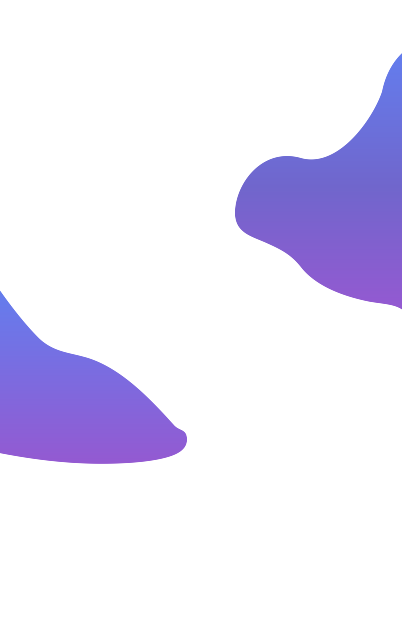
A WebGL 1 fragment shader for this background:

```glsl
precision highp float;
// Two blue-to-violet fluid blobs enter a white page from the right and left.
// Each blob lies between an upper and a lower chain of cubic Bezier curves;
// every curve advances in x, so bisection finds its height at a pixel.

uniform vec2 u_resolution;

vec2 bezier(vec2 a, vec2 b, vec2 c, vec2 d, float t) {
  float s = 1.0 - t;
  return s * s * s * a + 3.0 * s * t * (s * b + t * c) + t * t * t * d;
}

// Where the curve spans p.x, sets depth to the approximate distance below it.
void addCurve(vec2 p, vec2 a, vec2 b, vec2 c, vec2 d, inout float depth) {
  if (p.x < a.x || p.x >= d.x) return;
  float lo = 0.0, hi = 1.0;
  for (int i = 0; i < 16; i++) {
    float mid = 0.5 * (lo + hi);
    if (bezier(a, b, c, d, mid).x < p.x) lo = mid;
    else hi = mid;
  }
  float t = 0.5 * (lo + hi), s = 1.0 - t;
  vec2 tangent = s * s * (b - a) + 2.0 * s * t * (c - b) + t * t * (d - c);
  depth = (p.y - bezier(a, b, c, d, t).y) * tangent.x / max(length(tangent), 0.001);
}

// Signed distances, positive inside.
float rightBlob(vec2 p) {
  float upper = -1000.0, lower = 1000.0;
  addCurve(p, vec2(283, 256), vec2(283, 222), vec2(315, 177), vec2(362, 190), upper);
  addCurve(p, vec2(362, 190), vec2(407, 203), vec2(449, 143), vec2(460, 110), upper);
  addCurve(p, vec2(460, 110), vec2(464, 90), vec2(473, 74), vec2(485, 63), upper);

  addCurve(p, vec2(283, 256), vec2(283, 280), vec2(302, 284), vec2(320, 292), lower);
  addCurve(p, vec2(320, 292), vec2(338, 300), vec2(350, 306), vec2(362, 321), lower);
  addCurve(p, vec2(362, 321), vec2(379, 343), vec2(410, 356), vec2(445, 363), lower);
  addCurve(p, vec2(445, 363), vec2(463, 366), vec2(475, 366), vec2(485, 373), lower);
  return min(upper, -lower);
}

float leftBlob(vec2 p) {
  float upper = -1000.0, lower = 1000.0;
  addCurve(p, vec2(-1, 348), vec2(15, 371), vec2(32, 392), vec2(47, 407), upper);
  addCurve(p, vec2(47, 407), vec2(64, 423), vec2(82, 424), vec2(100, 429), upper);
  addCurve(p, vec2(100, 429), vec2(144, 440), vec2(182, 481), vec2(210, 512), upper);
  addCurve(p, vec2(210, 512), vec2(217, 519), vec2(225, 516), vec2(225, 529), upper);

  addCurve(p, vec2(-1, 545), vec2(40, 553), vec2(81, 558), vec2(122, 558), lower);
  addCurve(p, vec2(122, 558), vec2(157, 558), vec2(187, 555), vec2(205, 549), lower);
  addCurve(p, vec2(205, 549), vec2(217, 545), vec2(225, 539), vec2(225, 529), lower);
  return min(upper, -lower);
}

void main() {
  // Artboard of 484 by 770 units, y measured down from the top.
  vec2 uv = gl_FragCoord.xy / u_resolution;
  vec2 p = vec2(uv.x, 1.0 - uv.y) * vec2(484, 770);
  float halfPixel = 385.0 / u_resolution.y;

  // Vertical gradients; the right one passes through a muted indigo.
  vec3 blue = vec3(0.39, 0.49, 0.93);
  vec3 indigo = vec3(0.44, 0.40, 0.80);
  vec3 violet = vec3(0.58, 0.35, 0.82);
  vec3 rightColor = mix(blue, indigo, clamp((p.y - 64.0) / 161.0, 0.0, 1.0));
  rightColor = mix(rightColor, violet, clamp((p.y - 225.0) / 147.0, 0.0, 1.0));
  vec3 leftColor = mix(blue, violet, clamp((p.y - 349.0) / 209.0, 0.0, 1.0));

  // Blobs over white.
  vec3 color = vec3(1.0);
  color = mix(color, rightColor, smoothstep(-halfPixel, halfPixel, rightBlob(p)));
  color = mix(color, leftColor, smoothstep(-halfPixel, halfPixel, leftBlob(p)));
  gl_FragColor = vec4(color, 1.0);
}
```
